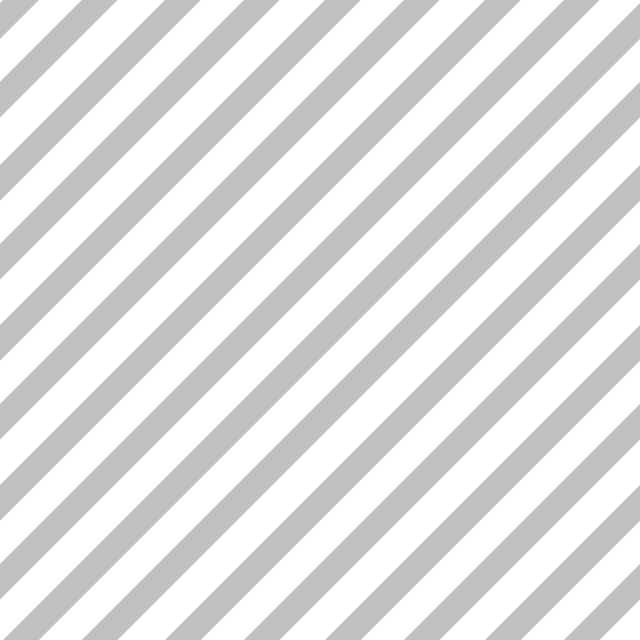
Write a three.js fragment shader that draws this pattern.

```glsl
// Flat grey diagonal stripes on white, rising to the right at 45 degrees.
// Eight stripes cross each edge; each is a smoothed band in a repeating cell,
// nudged slightly by its wrapped index so the spacing is a little uneven.

varying vec2 vUv;

const vec3 PAPER = vec3(1.0);
const vec3 STRIPE = vec3(0.753);

const float REPEATS = 8.0;        // stripes across and down
// Lengths below are fractions of one repeat
const float STRIPE_WIDTH = 0.447;
const float STRIPE_CENTER = 0.279;
const float ALTERNATION = 0.008;  // even stripes forward, odd ones back
const float FIRST_PAIR_LAG = 0.025;

// Center of a stripe inside its cell
float stripeCenter(float index) {
  float parity = 1.0 - 2.0 * mod(index, 2.0);
  float firstPair = 1.0 - step(1.5, index);
  return STRIPE_CENTER + ALTERNATION * parity - FIRST_PAIR_LAG * firstPair;
}

void main() {
  // Distance across the stripes, counted from the upper left corner
  float across = (vUv.x + 1.0 - vUv.y) * REPEATS;
  float index = mod(floor(across), REPEATS);

  // Signed distance to the stripe edge, positive inside
  float inside = 0.5 * STRIPE_WIDTH - abs(fract(across) - stripeCenter(index));

  // Edge smoothing over one pixel
  float pixel = max(length(vec2(dFdx(across), dFdy(across))), 1e-5);
  float coverage = clamp(0.5 + inside / pixel, 0.0, 1.0);

  gl_FragColor = vec4(mix(PAPER, STRIPE, coverage), 1.0);
}
```
